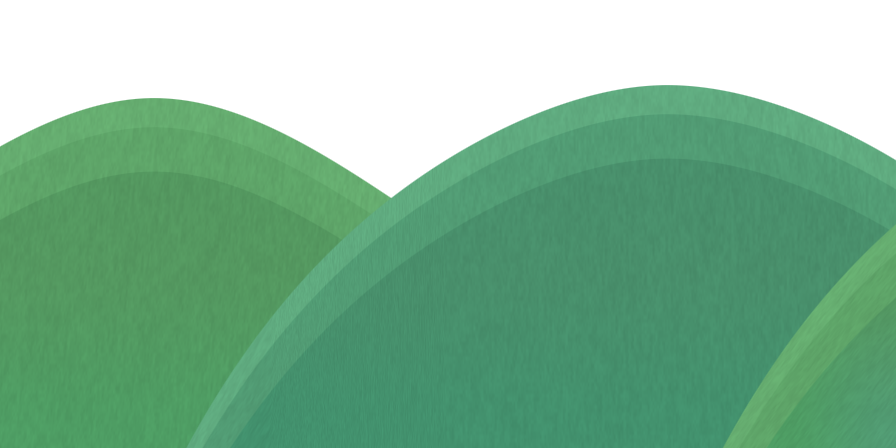
Write a WebGL 2 fragment shader that draws this background.

```glsl
#version 300 es
precision highp float;
// Three overlapping rounded hills of textured paper below a white sky.
// Each hill is one polynomial arch, lowered twice to form its inner layers,
// with stretched value noise as paper fibres and soft vertical colour shifts.
uniform vec2 u_resolution;
out vec4 outColor;

float hash(vec2 p) {
    vec3 q = fract(vec3(p.xyx) * 0.1031);
    q += dot(q, q.yzx + 33.33);
    return fract((q.x + q.y) * q.z);
}

float valueNoise(vec2 p) {
    vec2 cell = floor(p);
    vec2 f = fract(p);
    f = f * f * (3.0 - 2.0 * f);
    float low = mix(hash(cell), hash(cell + vec2(1.0, 0.0)), f.x);
    float high = mix(hash(cell + vec2(0.0, 1.0)), hash(cell + 1.0), f.x);
    return mix(low, high, f.y);
}

// Fibres lean sideways by the given slant; the result is centred on zero.
float paperGrain(vec2 p, float slant) {
    vec2 leaning = vec2(p.x - slant * p.y, p.y);
    float fibres = valueNoise(leaning * vec2(170.0, 45.0));
    float fine = valueNoise(leaning * vec2(290.0, 120.0) + 57.0);
    float mottling = valueNoise(leaning * vec2(24.0, 11.0) + 19.0);
    return 0.5 * fibres + 0.35 * fine + 0.15 * mottling - 0.5;
}

// Arch height; the profile bends the parabola, rightStretch widens one side.
float archHeight(float x, vec2 peak, vec3 profile, float rightStretch) {
    float d = abs(x - peak.x) / (x > peak.x ? rightStretch : 1.0);
    return peak.y - d * d * (profile.x + d * (profile.y + d * profile.z));
}

// Coverage of the region below an arch, smoothed across one pixel.
float below(float signedHeight) {
    float width = max(fwidth(signedHeight), 1e-5);
    return clamp(signedHeight / width + 0.5, 0.0, 1.0);
}

// Paints rim, band and core, shading the core towards its foot colour.
vec3 paintHill(vec3 base, float depth, float y, float grain,
               vec3 rim, vec3 band, vec3 core, vec3 foot) {
    const float BAND_DEPTH = 0.065;
    const float CORE_DEPTH = 0.164;
    vec3 inner = mix(foot, core, smoothstep(0.0, 0.42, y));
    vec3 paper = mix(rim, band, below(depth - BAND_DEPTH));
    paper = mix(paper, inner, below(depth - CORE_DEPTH));
    paper *= 1.0 + 0.11 * grain;
    return mix(base, paper, below(depth));
}

void main() {
    vec2 p = gl_FragCoord.xy / u_resolution.y;
    p.x *= 2.0 * u_resolution.y / u_resolution.x;

    const vec3 LOW_PROFILE = vec3(1.13, -0.63, 0.0);
    const vec3 TALL_PROFILE = vec3(0.908, -0.675, 0.45);
    const vec3 LEAF_RIM = vec3(0.40, 0.68, 0.44);
    const vec3 LEAF_BAND = vec3(0.37, 0.645, 0.41);
    const vec3 LEAF_CORE = vec3(0.33, 0.595, 0.375);
    const vec3 LEAF_FOOT = vec3(0.305, 0.615, 0.39);
    const vec3 TEAL_RIM = vec3(0.375, 0.67, 0.50);
    const vec3 TEAL_BAND = vec3(0.32, 0.61, 0.455);
    const vec3 TEAL_CORE = vec3(0.285, 0.56, 0.42);
    const vec3 TEAL_FOOT = vec3(0.26, 0.57, 0.43);

    vec3 color = vec3(1.0);

    // Left hill, behind the others
    float leftDepth = archHeight(p.x, vec2(0.344, 0.781), LOW_PROFILE, 1.0) - p.y;
    color = paintHill(color, leftDepth, p.y, paperGrain(p, 0.1),
                      LEAF_RIM, LEAF_BAND, LEAF_CORE, LEAF_FOOT);

    // Central teal hill, fibres leaning along its left slope
    float lean = 0.5 * (1.0 - smoothstep(0.6, 1.0, p.x));
    float tealDepth = archHeight(p.x, vec2(1.49, 0.81), TALL_PROFILE, 1.03) - p.y;
    color = paintHill(color, tealDepth, p.y, paperGrain(p + 7.0, lean),
                      TEAL_RIM, TEAL_BAND, TEAL_CORE, TEAL_FOOT);

    // Right hill, in front, cooler towards its lower corner
    float rightDepth = archHeight(p.x, vec2(2.6875, 0.81), TALL_PROFILE, 1.0) - p.y;
    vec3 cornerFoot = mix(LEAF_FOOT, TEAL_BAND, smoothstep(1.75, 2.0, p.x));
    color = paintHill(color, rightDepth, p.y, paperGrain(p + 13.0, 0.7),
                      LEAF_RIM, LEAF_BAND, LEAF_CORE, cornerFoot);

    outColor = vec4(color, 1.0);
}
```
